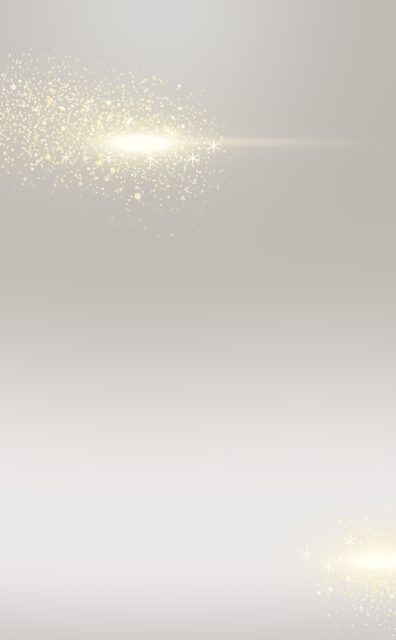
Give the GLSL for this background, as a Shadertoy shader.

```glsl
// Soft silver studio backdrop with two bursts of golden glitter.
// Smooth vertical gradients form the backdrop; jittered cells scatter the dust,
// and gaussian falloffs draw the haze, hot cores, light streak and stars.

vec2 hash2(vec2 cell) {
    vec3 q = fract(cell.xyx * vec3(0.1031, 0.1030, 0.0973));
    q += dot(q, q.yzx + 33.33);
    return fract((q.xx + q.yz) * q.zy);
}

// Elliptical gaussian falloff
float gauss(vec2 d, vec2 size) {
    d /= size;
    return exp(-dot(d, d));
}

vec3 backdrop(vec2 p) {
    float bend = p.y + 0.03 * p.x + 0.008 * sin(p.x * 9.0) - 0.01;
    vec3 col = mix(vec3(0.922, 0.912, 0.905), vec3(0.762, 0.742, 0.718),
                   smoothstep(0.22, 0.60, bend));
    // Shaded floor
    col = mix(vec3(0.805, 0.795, 0.785), col, smoothstep(-0.03, 0.13, p.y + 0.01 * sin(p.x * 6.0)));
    // Overhead light and darker right side
    float overhead = smoothstep(0.62, 1.0, p.y) * gauss(vec2(p.x - 0.25, 0.0), vec2(0.24, 1.0));
    col = mix(col, vec3(0.845, 0.84, 0.83), overhead);
    return col - 0.022 * smoothstep(0.3, 0.58, p.x) * smoothstep(0.5, 0.75, p.y);
}

// Likelihood of glitter at a point
float dustDensity(vec2 p) {
    vec2 d = p - vec2(0.14, 0.80);
    d.y += 0.18 * d.x;
    float upper = exp(-pow(abs(d.x) / 0.18, 4.0) - pow(d.y / 0.075, 2.0));
    float fallen = 0.07 * gauss(p - vec2(0.25, 0.64), vec2(0.09, 0.05));
    float lower = 0.8 * gauss(p - vec2(0.60, 0.105), vec2(0.085, 0.075));
    return upper + fallen + lower;
}

// Layers of jittered round grains; returns colour and coverage
vec4 glitter(vec2 p, float pixel) {
    vec4 dust = vec4(0.0);
    for (int i = 0; i < 8; i++) {
        float layer = float(i);
        float scale = 38.0 + 14.0 * layer;
        float turn = 0.4 + layer * 0.9;
        mat2 spin = mat2(cos(turn), sin(turn), -sin(turn), cos(turn));
        vec2 q = spin * p * scale + layer * 17.3;
        vec2 cell = floor(q);
        vec2 rnd = hash2(cell + 60.0 + layer * 41.0);
        vec2 centre = cell + 0.25 + 0.5 * hash2(cell + 190.0);
        vec2 place = transpose(spin) * (centre - layer * 17.3) / scale;
        float radius = max(mix(0.05, 0.19, rnd.x * rnd.x * rnd.x) / scale, 0.0011);
        float dist = length(q - centre) / scale;
        float grain = 1.0 - smoothstep(radius - 0.7 * pixel, radius + pixel, dist);
        float lit = smoothstep(0.0, 0.12, dustDensity(place) * 0.75 - rnd.y);
        float alpha = grain * lit * mix(0.5, 0.95, fract(rnd.x * 7.0));
        vec3 tint = mix(vec3(1.0, 0.94, 0.68), vec3(1.0, 0.99, 0.93), fract(rnd.x * 13.0));
        dust.rgb = mix(dust.rgb, tint, alpha / max(alpha + dust.a * (1.0 - alpha), 0.001));
        dust.a += alpha * (1.0 - dust.a);
    }
    return dust;
}

// Six-pointed twinkle
float star(vec2 d, float size) {
    float r = length(d);
    float rays = pow(abs(cos(3.0 * atan(d.x, d.y + 0.00001))), 6.0);
    return min(1.0, 1.3 * rays * exp(-r * r / (size * size)) + exp(-r * r / (0.1 * size * size)));
}

void mainImage(out vec4 fragColor, in vec2 fragCoord) {
    vec2 p = fragCoord / iResolution.y;
    vec3 col = backdrop(p);
    vec3 gold = vec3(1.0, 0.94, 0.75);
    vec3 white = vec3(1.0, 0.995, 0.95);
    vec2 upper = p - vec2(0.219, 0.776);
    vec2 lower = p - vec2(0.595, 0.124);

    // Golden haze around both bursts
    float haze = 0.22 * gauss(p - vec2(0.14, 0.80), vec2(0.17, 0.07))
               + 0.50 * gauss(upper, vec2(0.08, 0.035))
               + 0.60 * gauss(lower, vec2(0.085, 0.045));
    col = mix(col, gold, min(haze, 0.9));

    // Horizontal light streak, fading to the right
    float fade = smoothstep(-0.05, 0.04, upper.x) * (1.0 - smoothstep(0.02, 0.42, upper.x));
    float streak = 0.5 * gauss(vec2(0.0, upper.y - 0.002), vec2(1.0, 0.006))
                 + 0.14 * gauss(vec2(0.0, upper.y), vec2(1.0, 0.022));
    col = mix(col, vec3(0.98, 0.92, 0.82), streak * fade);

    vec4 dust = glitter(p, 1.0 / iResolution.y);
    col = mix(col, dust.rgb, dust.a);

    // Hot cores
    float core = 1.2 * gauss(upper, vec2(0.05, 0.013)) + 0.45 * gauss(upper, vec2(0.075, 0.026))
               + 1.0 * gauss(lower, vec2(0.06, 0.015)) + 0.35 * gauss(lower, vec2(0.07, 0.035));
    col = mix(col, white, min(core, 1.0));

    // Stars trail away from each core, alternating above and below it
    for (int i = 0; i < 8; i++) {
        float n = float(i);
        float odd = mod(n, 2.0);
        vec2 offset = vec2(0.115 - 0.033 * n, -0.004 - 0.019 * odd + 0.01 * n * (1.0 - odd));
        float size = 0.009 - 0.0004 * n;
        float glint = star(upper - offset, size);
        if (i < 3) glint += 0.8 * star(lower - vec2(-offset.x, offset.y + 0.014), size);
        col = mix(col, white, min(glint, 1.0));
    }
    fragColor = vec4(clamp(col, 0.0, 1.0), 1.0);
}
```
